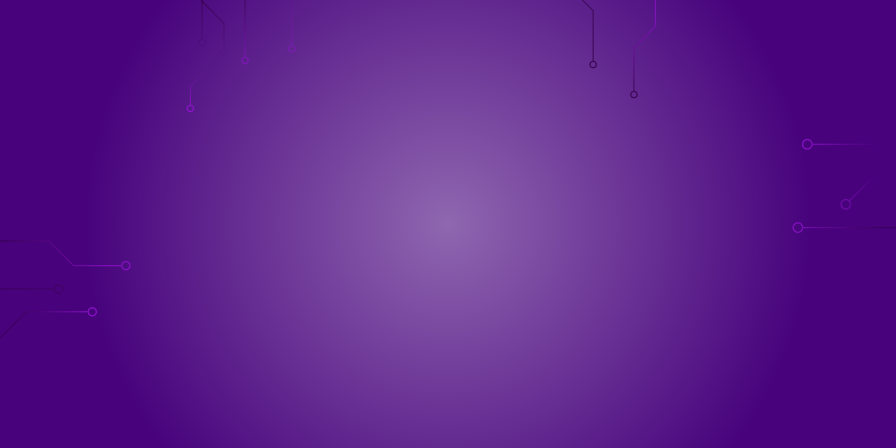
This background is drawn by a Shadertoy shader. Its source:

```glsl
// A violet radial glow on deep indigo, with thin circuit traces at the edges.
// Each trace starts at a ring node, runs toward its edge and may jog diagonally;
// its tint and opacity blend from node to edge. Lengths are % of canvas height.

const vec3 INDIGO = vec3(0.278, 0.008, 0.486);
const vec3 LILAC  = vec3(0.560, 0.402, 0.688);
const vec3 SHADOW = vec3(0.190, 0.000, 0.260);
const vec3 NEON   = vec3(0.570, 0.070, 0.810);

// Trace shape: position along edge, node depth, straight run, signed jog
const vec4 TOP_SHAPE[7] = vec4[7](
    vec4(45.1, 9.5, 9.5, 0.0),    vec4(50.0, 11.7, 6.5, -4.9),
    vec4(54.7, 13.5, 13.5, 0.0),  vec4(65.1, 10.9, 10.9, 0.0),
    vec4(42.5, 24.2, 5.0, 3.2),   vec4(132.4, 14.4, 12.0, -2.4),
    vec4(141.5, 21.1, 10.4, 4.8));
// Trace paint: tint at node, tint at edge (0 shadow, 1 neon), opacity at each
const vec4 TOP_PAINT[7] = vec4[7](
    vec4(0.3, 0.0, 0.4, 0.7),  vec4(0.2, 0.0, 0.1, 0.8),
    vec4(1.0, 0.0, 0.6, 0.6),  vec4(1.0, 0.6, 0.5, 0.4),
    vec4(1.0, 0.8, 0.9, -1.6), vec4(0.0, 0.0, 0.8, 0.7),
    vec4(0.0, 1.2, 0.8, 0.7));

// Three traces on the left edge, then three on the right
const vec4 SIDE_SHAPE[6] = vec4[6](
    vec4(40.7, 28.1, 11.7, 5.5),  vec4(35.5, 13.1, 13.1, 0.0),
    vec4(30.4, 20.6, 14.7, -5.9), vec4(67.8, 19.8, 19.8, 0.0),
    vec4(54.4, 11.2, 0.0, 6.3),   vec4(49.2, 21.9, 21.9, 0.0));
const vec4 SIDE_PAINT[6] = vec4[6](
    vec4(1.2, 0.0, 0.8, 0.8),  vec4(0.1, 0.0, 0.5, 0.6),
    vec4(1.1, -0.2, 0.9, 0.5), vec4(1.0, 0.8, 0.9, -0.2),
    vec4(0.9, 0.7, 0.6, -0.3), vec4(1.0, -0.2, 0.8, 0.5));

float segment(vec2 p, vec2 a, vec2 b) {
    vec2 ab = b - a;
    float t = clamp(dot(p - a, ab) / max(dot(ab, ab), 1e-4), 0.0, 1.0);
    return length(p - a - ab * t);
}

// Share of a pixel covered by a stroke whose centre line is d away
float stroke(float d, float halfWidth, float pixel) {
    return clamp((halfWidth - d) / pixel + 0.5, 0.0, 1.0)
         - clamp((-halfWidth - d) / pixel + 0.5, 0.0, 1.0);
}

// edgePos holds the distance from the edge and the position along it
vec3 drawTrace(vec3 color, vec2 edgePos, vec4 shape, vec4 paint,
               float radius, float pixel) {
    vec2 q = vec2(shape.y - edgePos.x, edgePos.y - shape.x);
    vec2 bend = vec2(shape.z, 0.0);
    vec2 jogEnd = bend + vec2(abs(shape.w), shape.w);
    vec2 tail = vec2(max(shape.y, jogEnd.x), shape.w);

    float wire = min(segment(q, vec2(0.0), bend), segment(q, bend, jogEnd));
    wire = min(wire, segment(q, jogEnd, tail));
    wire = max(wire, radius - length(q));
    float ring = abs(length(q) - radius);

    float along = clamp(q.x / shape.y, 0.0, 1.0);
    vec3 tint = mix(SHADOW, NEON, clamp(mix(paint.x, paint.y, along), 0.0, 1.0));
    float opacity = clamp(mix(paint.z, paint.w, along), 0.0, 1.0);
    float cover = max(stroke(wire, 0.12, pixel), stroke(ring, 0.14, pixel));
    return mix(color, tint, cover * opacity);
}

void mainImage(out vec4 fragColor, in vec2 fragCoord) {
    float pixel = 100.0 / iResolution.y;
    vec2 p = fragCoord * pixel;
    vec2 size = iResolution.xy * pixel;

    // Central glow with a linear falloff
    float falloff = clamp(length(p - 0.5 * size) / 81.5, 0.0, 1.0);
    vec3 color = mix(LILAC, INDIGO, falloff);

    // Traces hanging from the top edge
    for (int i = 0; i < 7; i++) {
        color = drawTrace(color, vec2(size.y - p.y, p.x),
                          TOP_SHAPE[i], TOP_PAINT[i], 0.7, pixel);
    }

    // Traces reaching in from the left and right edges
    for (int i = 0; i < 6; i++) {
        float depth = i < 3 ? p.x : size.x - p.x;
        float radius = i < 3 ? 0.9 : 1.05;
        color = drawTrace(color, vec2(depth, p.y),
                          SIDE_SHAPE[i], SIDE_PAINT[i], radius, pixel);
    }

    fragColor = vec4(color, 1.0);
}
```
